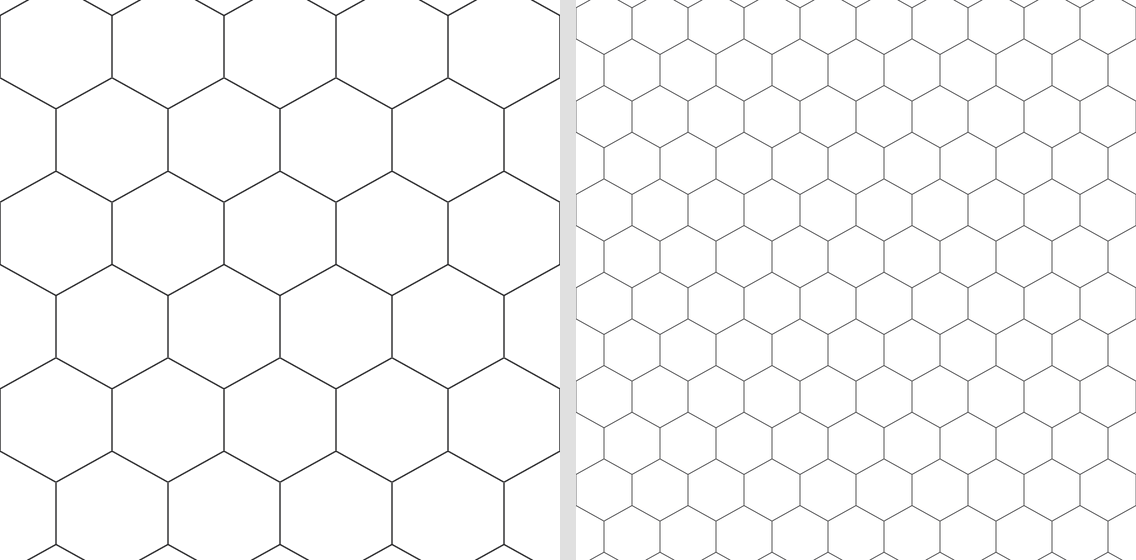
Left: one tile. Right: repeated 2 by 2.
Give the GLSL for this pattern, as a WebGL 1 fragment shader.

```glsl
precision highp float;
// Thin dark outlines of a honeycomb of pointy-top hexagons on white, tiling seamlessly.

uniform vec2 u_resolution;

#define COLUMNS 5.0          // hexagons across
#define ROW_PAIRS 3.0        // pairs of staggered rows down
#define LINE_WIDTH 0.0025    // in canvas widths
#define LINE_COLOR vec3(0.15, 0.15, 0.155)
#define PAPER_COLOR vec3(1.0)

// Signed distance from p to the outline of a hexagon at the origin, positive inside.
float hexInside(vec2 p, vec2 period) {
  float halfWidth = 0.5 * period.x;
  float apex = period.y / 3.0;
  float slope = 0.5 * apex / halfWidth;
  p = abs(p);
  float side = halfWidth - p.x;
  float roof = (apex - p.y - slope * p.x) / sqrt(1.0 + slope * slope);
  return min(side, roof);
}

// The same distance for hexagons repeated on a rectangular lattice through center.
float hexLattice(vec2 p, vec2 center, vec2 period) {
  vec2 local = (fract((p - center) / period + 0.5) - 0.5) * period;
  return hexInside(local, period);
}

void main() {
  vec2 uv = gl_FragCoord.xy / u_resolution;
  float pixel = 1.0 / min(u_resolution.x, u_resolution.y);
  vec2 period = 1.0 / vec2(COLUMNS, ROW_PAIRS);

  // Two interleaved lattices fill the plane; only the enclosing hexagon is positive.
  float lowerRows = hexLattice(uv, vec2(0.0, 0.25) * period, period);
  float upperRows = hexLattice(uv, vec2(0.5, 0.75) * period, period);
  float edgeDistance = max(lowerRows, upperRows);

  // Antialiased line coverage
  float line = clamp((0.5 * LINE_WIDTH - edgeDistance) / pixel + 0.5, 0.0, 1.0);
  gl_FragColor = vec4(mix(PAPER_COLOR, LINE_COLOR, line), 1.0);
}
```
